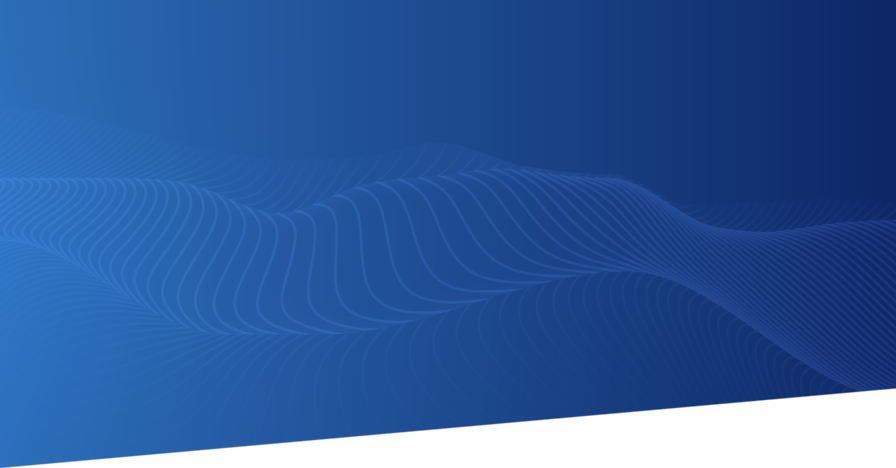
Write a WebGL 2 fragment shader that draws this background.

```glsl
#version 300 es
precision highp float;

uniform vec2 u_resolution;
out vec4 outColor;

float bump(float x, float center, float width) {
    float d = (x - center) / width;
    return exp(-d * d);
}

// Outlines of the folded sheet, as heights over x
float crestHeight(float x) {
    return 0.62 - 0.09 * smoothstep(0.68, 0.8, x) - 0.075 * bump(x, 0.31, 0.075)
        + 0.02 * bump(x, 0.56, 0.06) - 0.025 * bump(x, 0.85, 0.07);
}

float foldHeight(float x) {
    return 0.285 + 0.2 * (1.0 - smoothstep(0.0, 0.25, x))
        + 0.135 * smoothstep(0.36, 0.7, x) - 0.27 * smoothstep(0.7, 1.0, x);
}

float rimHeight(float x) {
    return 0.77 - 0.11 * smoothstep(0.0, 0.32, x) + 0.035 * bump(x, 0.49, 0.06)
        - 0.1 * smoothstep(0.5, 0.8, x) + 0.015 * bump(x, 0.92, 0.1);
}

// Evenly thick strands, packed more closely toward both sides
float strands(float q, float width) {
    float phase = 70.0 * q - 3.5 * sin(8.17 * (q - 0.45));
    float slope = length(vec2(dFdx(phase), dFdy(phase))) * u_resolution.y;
    float dist = abs(fract(phase) - 0.5) / max(slope, 0.001);
    float soft = 0.8 / u_resolution.y;
    return 1.0 - smoothstep(width - soft, width + soft, dist);
}

void main() {
    vec2 uv = gl_FragCoord.xy / u_resolution;
    float x = uv.x;
    float y = uv.y;
    float px = 1.0 / u_resolution.y;

    float crest = crestHeight(x);
    float fold = foldHeight(x);
    float rim = max(rimHeight(x), crest + 0.008);

    // Background gradient with a glow at the left
    vec3 color = mix(vec3(0.175, 0.43, 0.725), vec3(0.05, 0.15, 0.395), x);
    color += vec3(0.0, 0.025, 0.04) * bump(x, 0.0, 0.2) * bump(y, 0.4, 0.3);
    vec3 lineColor = mix(vec3(0.25, 0.53, 0.85), vec3(0.16, 0.27, 0.58), x);

    float belowCrest = smoothstep(-px, px, crest - y);
    float belowFold = smoothstep(-px, px, fold - y);
    float belowRim = smoothstep(-px, px, rim - y);

    // Middle sheet: strands hook at the crest and sweep along the fold
    float t = clamp((crest - y) / max(crest - fold, 0.05), 0.0, 1.0);
    float lean = mix(0.1, -0.1, smoothstep(0.1, 0.7, x)) - 0.1 * smoothstep(0.7, 1.0, x);
    float middleQ = x + lean * t + 0.03 * exp(-12.0 * t) - 0.05 * exp(-8.0 * (1.0 - t));
    float middle = strands(middleQ, 0.0028) * belowCrest * (1.0 - belowFold);

    // Back sheet: fine strands fading toward the rim
    float rise = max(y - crest, 0.0);
    float backQ = x + 0.03 * exp(-25.0 * rise) - mix(0.5, 0.1, smoothstep(0.1, 0.5, x)) * rise;
    float backFade = 1.0 - 0.75 * clamp(rise / (rim - crest), 0.0, 1.0);
    float back = strands(backQ, 0.002) * (1.0 - belowCrest) * belowRim * backFade;

    // Front sheet: strands fading into the foreground
    float drop = max(fold - y, 0.0);
    float frontQ = x - 0.05 * exp(-20.0 * drop)
        + mix(0.5, -0.4, smoothstep(0.0, 0.6, x)) * drop;
    float front = strands(frontQ, 0.0025) * belowFold * exp(-7.0 * drop);

    // Glowing bands where the sheet turns over
    float crestGlow = belowCrest * exp(-max(crest - y, 0.0) * 70.0);
    float foldGlow = (1.0 - belowFold) * exp(-max(y - fold, 0.0) * 50.0)
        * smoothstep(0.18, 0.28, x);
    float ridge = (1.0 - belowCrest) * belowRim * bump(x, 0.6, 0.12);
    float sheet = belowRim * exp(-5.0 * drop);

    float light = 0.42 * middle + 0.25 * back + 0.22 * front;
    light += 0.28 * crestGlow + 0.2 * foldGlow + 0.2 * ridge + 0.05 * sheet;
    color = mix(color, lineColor, clamp(light, 0.0, 0.8));

    // Slanted white base
    float base = smoothstep(-px, px, 0.17 * x - y);
    outColor = vec4(mix(color, vec3(1.0), base), 1.0);
}
```
